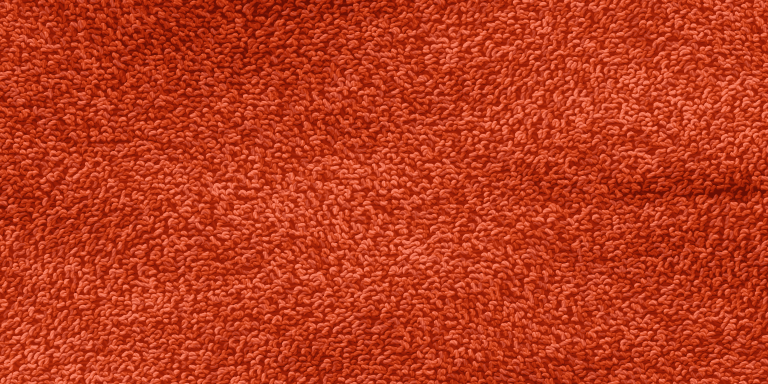
Reproduce this texture procedurally as a Shadertoy shader.

```glsl
// Orange terry cloth: a dense pile of small bent yarn loops under soft folds.
// Jittered cells each hold one domed loop; a soft maximum of height picks the
// loop on top, and its shaded tone is looked up in a colour ramp.

const vec2 LOOPS = vec2(59.0, 74.0);      // loops per canvas height, across and up
const float LOOP_HALF_LENGTH = 0.0054;    // straight core of a loop
const float LOOP_RADIUS = 0.0064;
const float JITTER = 0.75;
const float BEND = 0.6;
const float STACKING = 8.0;               // sharpness of the overlap
const float GAP_HEIGHT = 0.4;
const float GAP_TONE = 0.2;
const float CONTRAST = 1.4;
const float FOLD_DEPTH = 1.4;
const vec2 LIGHT = vec2(-0.45, 0.89);

const vec3 CREASE = vec3(0.42, 0.06, 0.015);
const vec3 RUST   = vec3(0.605, 0.115, 0.025);
const vec3 BRICK  = vec3(0.71, 0.178, 0.045);
const vec3 DULL   = vec3(0.76, 0.27, 0.18);
const vec3 ORANGE = vec3(0.83, 0.28, 0.12);
const vec3 CORAL  = vec3(0.90, 0.38, 0.25);
const vec3 PINK   = vec3(0.97, 0.51, 0.40);

vec3 hash3(vec2 cell) {
    vec3 q = fract(cell.xyx * vec3(0.1031, 0.1030, 0.0973));
    q += dot(q, q.yxz + 33.33);
    return fract((q.xxy + q.yzz) * q.zyx);
}

// Dark, horizontally drawn out dent in the cloth
float dent(vec2 p, vec2 centre, vec2 size) {
    vec2 q = (p - centre) / size;
    return exp(-dot(q, q));
}

// Broad light and shade of the folds
float folds(vec2 p) {
    float shade = 0.05 * sin(2.3 * p.x - 5.0 * p.y + 1.6)
                + 0.035 * sin(4.1 * p.x + 9.0 * p.y + 0.4)
                + 0.03 * sin(23.0 * p.y + 3.0 * sin(2.7 * p.x))
                + 0.03 * sin(37.0 * p.y + 4.0 * sin(5.3 * p.x)) * sin(9.0 * p.x + 4.0 * p.y);
    shade -= 0.16 * dent(p, vec2(1.8, 0.51), vec2(0.38, 0.045));
    shade -= 0.25 * dent(p, vec2(1.92, 0.5), vec2(0.2, 0.012));
    shade -= 0.20 * dent(p, vec2(0.7, 1.0), vec2(0.32, 0.04));
    shade -= 0.09 * dent(p, vec2(0.35, 0.82), vec2(0.4, 0.13));
    return FOLD_DEPTH * shade;
}

// Prevailing lean of the pile, in radians
float lean(vec2 p) {
    return 0.1 + 0.5 * sin(3.1 * p.x + 4.0 * p.y)
               + 0.3 * sin(7.3 * p.x - 5.7 * p.y + 2.0);
}

// Returns tone in x and dullness in y
vec2 pile(vec2 p) {
    vec2 warped = p + 0.006 * sin(vec2(19.0, 13.0) * p.yx + 2.0 * sin(7.0 * p));
    vec2 home = floor(warped * LOOPS);
    float angleHere = lean(p);

    // Shaded ground of loose fibres between the loops
    float fibres = sin(170.0 * p.x + 410.0 * p.y + 3.0 * sin(90.0 * p.x - 60.0 * p.y));
    float total = exp(STACKING * GAP_HEIGHT);
    vec2 sum = vec2(GAP_TONE + 0.08 * fibres, 0.1) * total;

    for (int j = -2; j <= 2; j++)
    for (int i = -2; i <= 2; i++) {
        vec2 cell = home + vec2(i, j);
        vec3 place = hash3(cell + 17.0);
        vec3 look = hash3(cell + 231.0);
        vec2 centre = (cell + 0.5 + JITTER * (place.xy - 0.5)) / LOOPS;

        // Loop frame: x along the yarn, y across it, bent into an arc
        float angle = angleHere + 1.8 * (place.z - 0.5);
        vec2 axis = vec2(cos(angle), sin(angle));
        vec2 offset = warped - centre;
        vec2 q = vec2(dot(offset, axis), dot(offset, vec2(-axis.y, axis.x)));
        q.y += BEND * (look.x - 0.35) * q.x * q.x / LOOP_RADIUS;
        float core = LOOP_HALF_LENGTH * mix(0.5, 1.3, look.y);
        vec2 across = vec2(q.x - clamp(q.x, -core, core), q.y) / LOOP_RADIUS;
        float d = length(across);

        float dome = sqrt(max(1.0 - d * d, 0.0));
        float weight = exp(STACKING * (dome + 0.6 * look.z))
                     * (1.0 - smoothstep(0.7, 1.05, d));

        // Side light, height, yarn variation and twisted strands
        vec2 slope = across.x * axis + across.y * vec2(-axis.y, axis.x);
        float strands = sin(5.5 * across.y + 3.0 * q.x / LOOP_RADIUS + 6.3 * look.x);
        float tone = 0.13 + 0.5 * dome + 0.4 * dot(slope, LIGHT)
                   + 0.34 * (look.z - 0.5) + 0.08 * strands;
        sum += weight * vec2(tone, place.x * look.y);
        total += weight;
    }
    return sum / total;
}

vec3 yarnColour(float tone, float dullness) {
    vec3 middle = mix(ORANGE, DULL, smoothstep(0.2, 0.5, dullness));
    vec3 c = mix(CREASE, RUST, smoothstep(-0.25, 0.07, tone));
    c = mix(c, BRICK, smoothstep(0.09, 0.34, tone));
    c = mix(c, middle, smoothstep(0.4, 0.64, tone));
    c = mix(c, CORAL, smoothstep(0.66, 0.88, tone));
    return mix(c, PINK, smoothstep(0.88, 1.08, tone));
}

void mainImage(out vec4 fragColor, in vec2 fragCoord) {
    // Four samples per pixel smooth the edges
    vec3 colour = vec3(0.0);
    for (int s = 0; s < 4; s++) {
        vec2 shift = vec2(s % 2, s / 2) * 0.5 - 0.25;
        vec2 p = (fragCoord + shift) / iResolution.y;
        vec2 cloth = pile(p);
        float tone = 0.5 + CONTRAST * (cloth.x - 0.5) + folds(p);
        colour += 0.25 * yarnColour(tone, cloth.y);
    }
    fragColor = vec4(colour, 1.0);
}
```
